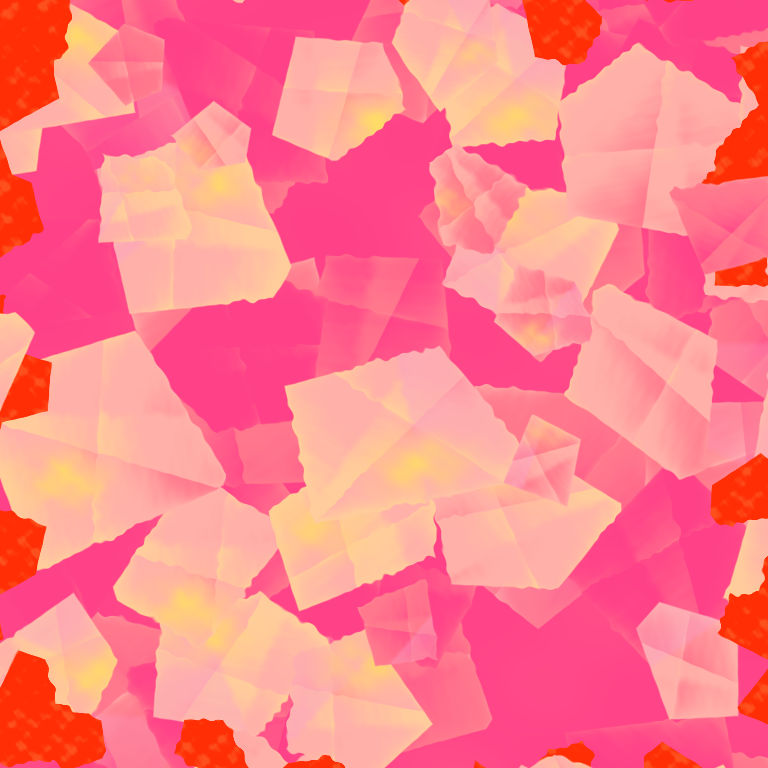
Give the GLSL for this texture, as a Shadertoy shader.

```glsl
// Overlapping torn-paper petals: faceted blush and rose polygons scattered over
// hot pink, with a broken vermilion rim. Each layer is a jittered grid of convex
// polygons; creases and gradients shade them, cellular noise tears the rim.

const vec3 HOT_PINK  = vec3(1.00, 0.26, 0.53);
const vec3 ROSE      = vec3(1.00, 0.47, 0.55);
const vec3 BLUSH     = vec3(1.00, 0.69, 0.66);
const vec3 PEACH     = vec3(1.00, 0.80, 0.61);
const vec3 LILAC     = vec3(0.98, 0.62, 0.80);
const vec3 YELLOW    = vec3(1.00, 0.85, 0.42);
const vec3 VERMILION = vec3(1.00, 0.18, 0.02);
const vec3 EMBER     = vec3(0.99, 0.37, 0.15);
const float TAU = 6.2831853;

vec2 hash2(vec2 p) {
    vec3 q = fract(p.xyx * vec3(0.1031, 0.1030, 0.0973));
    q += dot(q, q.yzx + 33.33);
    return fract((q.xx + q.yz) * q.zy);
}

vec2 heading(float angle) { return vec2(cos(angle), sin(angle)); }

// Smooth layered sines, roughly -1 to 1
float waves(vec2 p) {
    return 0.5 * sin(p.x + 1.7 * sin(p.y * 0.8)) * cos(p.y * 1.1 + 0.6 * p.x)
         + 0.3 * sin(p.x * 2.3 - p.y * 1.9 + 1.3)
         + 0.2 * sin(p.y * 4.1 + p.x * 2.7);
}

// Ragged displacement that fades in and out along the edges
vec2 tear(vec2 uv) {
    float rough = 0.1 + 0.9 * smoothstep(-0.1, 0.3, waves(uv * 11.0));
    return 0.005 * rough * vec2(waves(uv * 78.0), waves(uv.yx * 87.0 + 4.0));
}

// Tone ramp from hot pink (0) to peach (1)
vec3 petalColor(float tone) {
    vec3 c = mix(HOT_PINK, ROSE, smoothstep(0.0, 0.4, tone));
    c = mix(c, BLUSH, smoothstep(0.4, 0.72, tone));
    return mix(c, PEACH, smoothstep(0.76, 1.0, tone));
}

// Irregular convex polygon of four or five sides with torn-off corners
float polygon(vec2 p, vec2 seed, float radius) {
    float d = length(p) - 1.55 * radius;
    vec2 form = hash2(seed + 7.0);
    int sides = form.y < 0.55 ? 4 : 5;
    for (int i = 0; i < sides; i++) {
        vec2 h = hash2(seed + float(i) * 13.7);
        float angle = TAU * (form.x + (float(i) + 0.4 * (h.x - 0.5)) / float(sides));
        d = max(d, dot(p, heading(angle)) - radius * mix(0.7, 1.2, h.y));
    }
    return d;
}

// Sharp on one side, fading away on the other
float crease(vec2 p, float angle, float offset, float blur) {
    float d = dot(p, heading(angle)) - offset;
    return smoothstep(-blur, blur, d) * exp(-2.0 * max(d, 0.0));
}

// Paints one layer of shaded petals; a checkered share keeps them evenly spread
vec3 paintPetals(vec3 color, vec2 uv, float scale, float share,
                 float tone, float spread, float layer, float pixel) {
    vec2 p = (uv + tear(uv + 0.37 * layer)) * scale;
    float blur = pixel * scale;
    for (int y = -1; y <= 1; y++)
    for (int x = -1; x <= 1; x++) {
        vec2 id = floor(p) + vec2(x, y);
        vec2 seed = id + layer * 57.0;
        vec2 kind = hash2(seed);
        float parity = 2.0 * mod(id.x + id.y + layer, 2.0) - 1.0;
        if (kind.x > share * (1.0 + 0.55 * parity)) continue;
        vec2 look = hash2(seed + 31.0);
        vec2 q = p - id - 0.5 - 0.5 * (hash2(seed + 19.0) - 0.5);
        float d = polygon(q, seed, mix(0.38, 0.64, hash2(seed + 43.0).x));
        float cover = 1.0 - smoothstep(-blur, blur, d);
        if (cover <= 0.0) continue;

        // Facets, sheen, thin fold lines and a pale rim
        float turn = TAU * look.x;
        float fold = dot(q, heading(turn + 3.0)) - 0.08;
        float t = tone + spread * (look.y - 0.5);
        t += 0.32 * dot(q, heading(turn));
        t -= 0.22 * crease(q, turn + 1.2, 0.2 * (look.y - 0.2), blur);
        t += 0.15 * crease(q, turn + 3.0, 0.08, blur);
        t -= 0.14 * crease(q, turn + 4.6, 0.15, 0.05);
        t += 0.10 * exp(-70.0 * abs(fold)) * smoothstep(-0.2, 0.3, waves(q * 6.0));
        t += 0.03 * waves(q * vec2(9.0, 5.0) + seed) + 0.12 * exp(24.0 * min(d, 0.0));
        t += 0.02 * waves(vec2(dot(q, heading(turn)) * 34.0, q.y * 7.0));
        vec3 fill = petalColor(t);

        // Lilac sheen on one facet and a golden stain on the lighter petals
        float sheen = crease(q, turn + 2.2, 0.12, 0.03) * step(0.5, hash2(seed + 71.0).x);
        fill = mix(fill, LILAC, 0.4 * sheen * smoothstep(0.1, 0.5, tone));
        vec2 stain = (q - 0.33 * heading(turn + 1.0)) * vec2(1.0, 1.5);
        float gold = exp(-14.0 * dot(stain, stain)) * (0.7 + 0.5 * waves(q * 8.0));
        fill = mix(fill, YELLOW, gold * step(0.4, look.y) * smoothstep(0.5, 0.7, tone));
        color = mix(color, fill, cover);
    }
    return color;
}

// Cellular patches near the canvas border, densest on the left
float rimMask(vec2 uv, float pixel) {
    const float SCALE = 13.0;
    vec2 p = (uv + 1.3 * tear(uv)) * SCALE;
    vec2 nearest = vec2(9.0);
    for (int y = -2; y <= 2; y++)
    for (int x = -2; x <= 2; x++) {
        vec2 id = floor(p) + vec2(x, y);
        vec2 site = id + 0.15 + 0.7 * hash2(id + 91.0);
        vec2 inset = min(site, SCALE - site) / SCALE;
        float odds = site.x < 0.6 ? 0.85 : 0.55;
        bool red = min(inset.x, inset.y) < 0.04 && hash2(id + 143.0).x < odds;
        float d = distance(p, site);
        if (red) nearest.x = min(nearest.x, d); else nearest.y = min(nearest.y, d);
    }
    float blur = pixel * SCALE;
    return smoothstep(-blur, blur, nearest.y - nearest.x);
}

void mainImage(out vec4 fragColor, in vec2 fragCoord) {
    vec2 uv = fragCoord / iResolution.y;
    float pixel = 1.0 / iResolution.y;

    // Faceted hot pink ground, then rose and pale petals
    vec3 color = petalColor(0.06 + 0.07 * waves(uv * 9.0));
    color = paintPetals(color, uv, 4.6, 0.62, 0.36, 0.26, 1.0, pixel);
    color = paintPetals(color, uv, 5.0, 0.42, 0.06, 0.14, 2.0, pixel);
    color = paintPetals(color, uv, 5.2, 0.54, 0.80, 0.24, 3.0, pixel);

    // Mottled vermilion rim, partly covered by small scraps
    float ember = smoothstep(0.1, 0.8, waves(uv * 75.0) + 0.3 * waves(uv.yx * 190.0));
    color = mix(color, mix(VERMILION, EMBER, 0.7 * ember), rimMask(uv, pixel));
    color = paintPetals(color, uv, 9.0, 0.16, 0.62, 0.60, 4.0, pixel);

    fragColor = vec4(color, 1.0);
}
```
